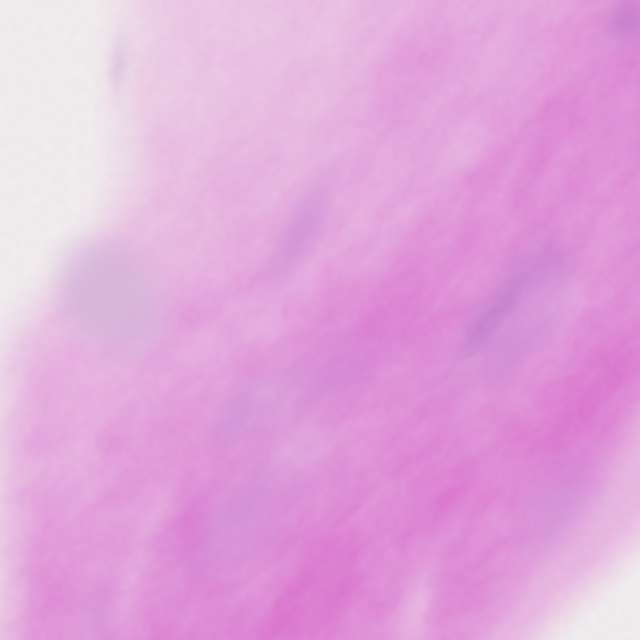
Write a three.js fragment shader that draws this background.

```glsl
// Soft, out-of-focus stained tissue: pink diagonal fibres on pale paper with lilac nuclei.
// A density field (broad gradient, soft ellipses, stretched gradient noise) drives
// a colour ramp; paper shows past two blurred borders and nuclei tint the result.
varying vec2 vUv;

const vec3 PAPER = vec3(0.938, 0.922, 0.924);
const vec3 PALE_PINK = vec3(0.92, 0.79, 0.895);
const vec3 MID_PINK = vec3(0.895, 0.66, 0.868);
const vec3 DEEP_PINK = vec3(0.86, 0.495, 0.82);
const vec3 LILAC = vec3(0.815, 0.575, 0.84);
const vec3 VIOLET = vec3(0.75, 0.48, 0.79);
const vec3 GREY_LILAC = vec3(0.835, 0.71, 0.855);

vec2 gradientAt(vec2 cell) {
  float a = 6.2832 * fract(sin(dot(cell, vec2(127.1, 311.7))) * 43758.5);
  return vec2(cos(a), sin(a));
}

float gradientNoise(vec2 p) {
  vec2 i = floor(p), f = fract(p);
  vec2 u = f * f * f * (f * (f * 6.0 - 15.0) + 10.0);
  vec2 e = vec2(1.0, 0.0);
  float a = dot(gradientAt(i), f);
  float b = dot(gradientAt(i + e.xy), f - e.xy);
  float c = dot(gradientAt(i + e.yx), f - e.yx);
  float d = dot(gradientAt(i + e.xx), f - e.xx);
  return mix(mix(a, b, u.x), mix(c, d, u.x), u.y);
}

float fbm(vec2 p) {
  float sum = 0.0, amp = 0.6;
  for (int k = 0; k < 4; k++) {
    sum += amp * gradientNoise(p);
    p = p * 2.03 + 17.3;
    amp *= 0.5;
  }
  return sum;
}

// Coordinates along and across a direction
vec2 turn(vec2 p, float angle) {
  float c = cos(angle), s = sin(angle);
  return vec2(c * p.x + s * p.y, c * p.y - s * p.x);
}

// Gaussian ellipse
float glow(vec2 p, vec2 centre, vec2 radii, float angle) {
  vec2 q = turn(p - centre, angle) / radii;
  return exp(-dot(q, q));
}

// Ellipse with a flat middle and a blurred rim
float softDisc(vec2 p, vec2 centre, vec2 radii, float angle) {
  return 1.0 - smoothstep(0.4, 1.35, length(turn(p - centre, angle) / radii));
}

vec3 stain(float density) {
  vec3 c = mix(PAPER, PALE_PINK, smoothstep(0.0, 0.35, density));
  c = mix(c, MID_PINK, clamp((density - 0.35) / 0.3, 0.0, 1.0));
  return mix(c, DEEP_PINK, clamp((density - 0.65) / 0.35, 0.0, 1.15));
}

// Darker and lighter regions of the tissue
float tissueDensity(vec2 p, float slope) {
  float d = mix(0.37, 0.84, smoothstep(-0.72, 0.25, slope));
  d += 0.12 * glow(p, vec2(0.89, 0.84), vec2(0.14, 0.06), 0.8);
  d += 0.14 * glow(p, vec2(0.67, 0.94), vec2(0.12, 0.06), 0.8);
  d += 0.15 * glow(p, vec2(0.49, 0.09), vec2(0.20, 0.06), 0.85);
  d += 0.17 * glow(p, vec2(0.91, 0.35), vec2(0.14, 0.05), 0.8);
  d += 0.08 * glow(p, vec2(0.75, 0.25), vec2(0.18, 0.06), 0.8);
  d += 0.16 * glow(p, vec2(0.30, 0.16), vec2(0.08, 0.025), 1.6);
  d += 0.13 * glow(p, vec2(0.57, 0.49), vec2(0.14, 0.06), 0.6);
  d -= 0.13 * glow(p, vec2(0.58, 0.63), vec2(0.07, 0.05), 0.8);
  d -= 0.10 * glow(p, vec2(0.42, 0.48), vec2(0.05, 0.04), 0.8);
  d -= 0.14 * glow(p, vec2(0.46, 0.30), vec2(0.06, 0.035), 0.6);
  d -= 0.20 * glow(p, vec2(0.22, 0.12), vec2(0.12, 0.025), 1.3);
  d -= 0.30 * glow(p, vec2(0.65, 0.05), vec2(0.08, 0.025), 1.3);
  d -= 0.18 * glow(p, vec2(0.90, 0.55), vec2(0.11, 0.035), 0.9);
  return d - 0.13 * glow(p, vec2(0.73, 0.79), vec2(0.13, 0.04), 0.75);
}

// Lilac nuclei and smudges, with granules in the darkest
vec3 addNuclei(vec3 c, vec2 p, float grain) {
  c = mix(c, GREY_LILAC, 0.80 * softDisc(p, vec2(0.172, 0.535), vec2(0.105, 0.08), -0.8));
  c = mix(c, GREY_LILAC, 0.50 * glow(p, vec2(0.188, 0.90), vec2(0.05, 0.015), 1.57));
  c = mix(c, LILAC, (0.60 + grain) * softDisc(p, vec2(0.80, 0.50), vec2(0.15, 0.065), 0.95));
  c = mix(c, VIOLET, (0.55 + 1.5 * grain) * glow(p, vec2(0.765, 0.50), vec2(0.09, 0.024), 0.95));
  c = mix(c, VIOLET, (0.35 + grain) * glow(p, vec2(0.85, 0.60), vec2(0.05, 0.03), 0.5));
  c = mix(c, LILAC, 0.75 * glow(p, vec2(0.47, 0.64), vec2(0.085, 0.027), 1.1));
  c = mix(c, LILAC, (0.60 + grain) * glow(p, vec2(0.48, 0.40), vec2(0.11, 0.05), 0.5));
  c = mix(c, LILAC, 0.70 * glow(p, vec2(0.37, 0.35), vec2(0.05, 0.025), 1.0));
  c = mix(c, LILAC, (0.65 + grain) * glow(p, vec2(0.385, 0.20), vec2(0.12, 0.055), 0.8));
  c = mix(c, LILAC, 0.60 * glow(p, vec2(0.875, 0.21), vec2(0.09, 0.045), 1.0));
  c = mix(c, LILAC, 0.40 * glow(p, vec2(0.155, 0.03), vec2(0.06, 0.03), 1.5));
  return mix(c, VIOLET, 0.70 * glow(p, vec2(0.985, 0.965), vec2(0.045, 0.035), 0.8));
}

void main() {
  float cloud = fbm(vUv * 7.0);
  vec2 p = vUv + 0.02 * vec2(cloud, fbm(vUv * 7.0 + 31.0));
  float slope = p.x - p.y;

  // Long fibres and short mottling fade towards the pale upper left
  float fibres = fbm(turn(p, 0.8) * vec2(4.5, 13.0));
  float mottling = fbm(turn(p, 0.8) * vec2(13.0, 24.0) + 9.0);
  float texture = 0.17 * fibres + 0.17 * mottling + 0.10 * cloud;
  float density = tissueDensity(p, slope) + texture * mix(0.5, 1.0, smoothstep(-0.6, 0.0, slope));

  // Thin lower-right margin, then the two paper borders
  density = mix(density, 0.47, 0.85 * smoothstep(-0.03, 0.06, slope - 0.74 + 0.3 * p.y));
  float leftEdge = 0.2 * smoothstep(0.40, 0.75, p.y);
  float tissue = smoothstep(-0.07, 0.07, p.x - leftEdge) * (1.0 - smoothstep(0.78, 0.90, slope));

  vec3 colour = mix(PAPER, stain(density), tissue) + 0.012 * gradientNoise(vUv * 75.0);
  gl_FragColor = vec4(addNuclei(colour, p, 0.6 * mottling), 1.0);
}
```
